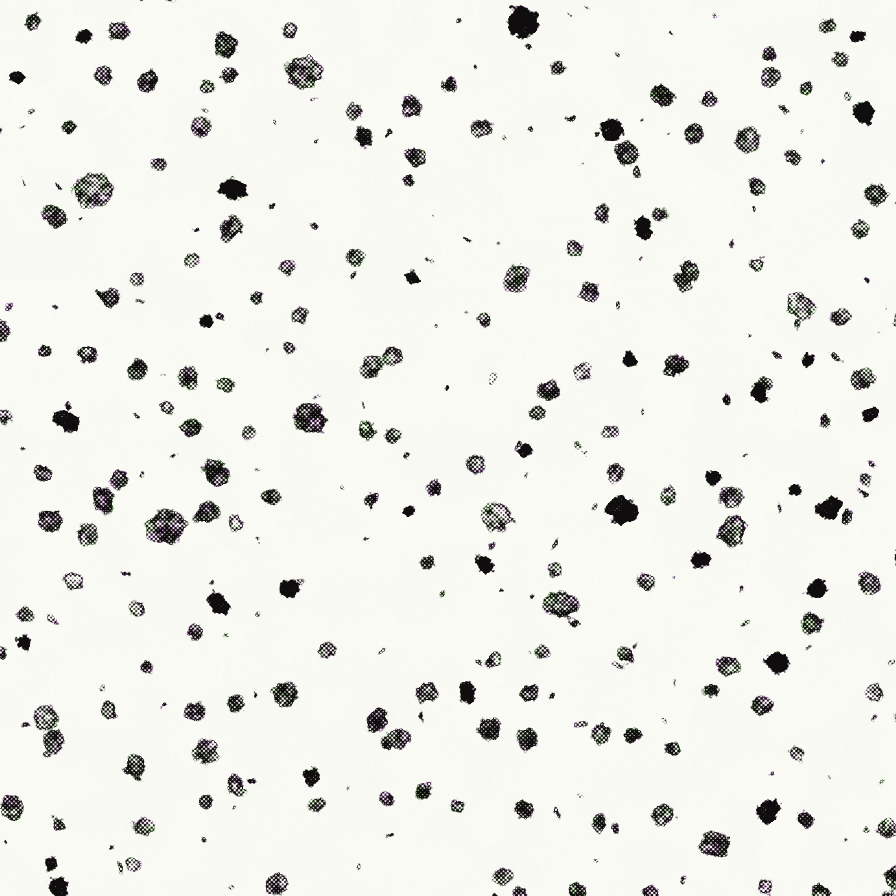
Reproduce this texture procedurally as a Shadertoy shader.

```glsl
// Ragged black and grey ink spots scattered on warm white paper.
// Two jittered grids place the spots and the fine specks; noise frays their
// rims, and a fine checker mesh breaks the ink into a halftone grain.

vec3 hash3(vec2 cell, float seed) {
    vec3 p = fract(vec3(cell.xyx + seed * 17.31) * vec3(0.1031, 0.1030, 0.0973));
    p += dot(p, p.yxz + 33.33);
    return fract((p.xxy + p.yzz) * p.zyx);
}

float valueNoise(vec2 p) {
    vec2 i = floor(p), f = fract(p);
    f = f * f * (3.0 - 2.0 * f);
    float low = mix(hash3(i, 0.7).x, hash3(i + vec2(1, 0), 0.7).x, f.x);
    float high = mix(hash3(i + vec2(0, 1), 0.7).x, hash3(i + vec2(1, 1), 0.7).x, f.x);
    return mix(low, high, f.y);
}

// Darkness of one layer of spots; grain holds coarse noise, fine noise, mesh
float spotLayer(vec2 uv, float cells, float share, bool specks, vec3 grain) {
    float soft = max(0.0011, 0.7 / iResolution.y);
    float seed = specks ? 5.0 : 1.0;
    vec2 home = floor(uv * cells);
    float darkness = 0.0;
    for (int y = -1; y <= 1; y++)
    for (int x = -1; x <= 1; x++) {
        vec2 cell = home + vec2(x, y);
        vec3 place = hash3(cell, seed);
        vec3 kind = hash3(cell, seed + 1.0);
        vec3 form = hash3(cell, seed + 2.0);
        if (place.z > share) continue;

        // Size and ink load: large spots are greyer, some are solid black
        float large = pow(kind.y, 8.0);
        float radius = mix(0.006, 0.0125, kind.x) + 0.010 * large;
        float load = mix(0.58, 0.86, kind.z) - 0.10 * large;
        if (form.z > 0.87) load = 1.5;
        if (specks) {
            radius = mix(0.0014, 0.0046, kind.x * kind.x);
            load = mix(0.45, 1.1, kind.z);
        }

        // Rotated, slightly stretched disc with a frayed rim
        float angle = 6.2832 * form.x;
        float stretch = 1.0 + form.y * (specks ? 0.9 : 0.2);
        vec2 p = uv - (cell + place.xy) / cells;
        p = mat2(cos(angle), -sin(angle), sin(angle), cos(angle)) * p;
        p *= vec2(1.0 / stretch, sqrt(stretch));
        float fray = 0.45 * (grain.x - 0.5) * radius + 0.0042 * (grain.y - 0.5);
        float d = length(p) - radius + fray + 0.0007 * grain.z;
        float mask = 1.0 - smoothstep(-soft, soft, d);

        // Mottled ink, a little denser near the rim
        float rim = 0.16 * smoothstep(0.4, 1.0, length(p) / radius);
        float ink = load + rim + 0.75 * (grain.x - 0.5) + 0.65 * (grain.y - 0.5);
        ink = smoothstep(0.05, 1.0, ink + 0.5 * grain.z);
        darkness = max(darkness, mask * ink);
    }
    return darkness;
}

void mainImage(out vec4 fragColor, in vec2 fragCoord) {
    vec2 uv = fragCoord / iResolution.y;

    // Shared grain: coarse blotches, fine fray and the halftone mesh
    vec2 wave = sin(3.14159 * 410.0 * uv + 0.4);
    vec3 grain = vec3(valueNoise(uv * 130.0), valueNoise(uv * 290.0 + 41.0), wave.x * wave.y);

    float spots = spotLayer(uv, 16.0, 0.76, false, grain);
    float specks = spotLayer(uv, 22.0, 0.32, true, grain);
    float ink = max(spots, specks);

    // Paper with a faint tooth, near-black ink
    float tooth = valueNoise(uv * 260.0) + valueNoise(uv * 24.0) - 1.0;
    vec3 paper = vec3(0.98, 0.98, 0.96) + 0.008 * tooth;
    vec3 color = mix(paper, vec3(0.06, 0.05, 0.05), ink);

    // Weak green and violet fringes in the half tones
    float fringe = valueNoise(uv * 95.0 + 7.0) - 0.5;
    color += vec3(-0.10, 0.14, -0.16) * fringe * 4.0 * ink * (1.0 - ink);

    fragColor = vec4(clamp(color, 0.0, 1.0), 1.0);
}
```
